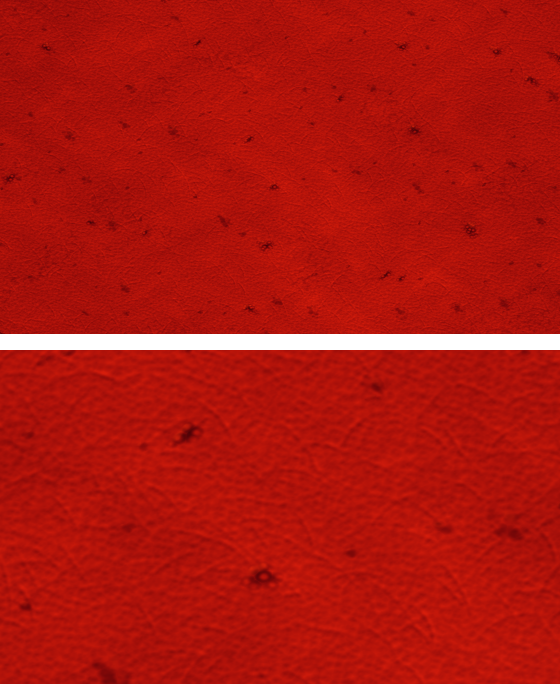
Top: the whole. Bottom: its middle third, enlarged.
Give the GLSL for this texture, as a WebGL 1 fragment shader.

```glsl
precision highp float;
uniform vec2 u_resolution;

vec2 hash2(vec2 c) {
  return fract(sin(vec2(dot(c, vec2(127.1, 311.7)), dot(c, vec2(269.5, 183.3)))) * 43758.5453);
}

mat2 rotation(float a) {
  return mat2(cos(a), sin(a), -sin(a), cos(a));
}

// Distance to the nearest scattered point
float cells(vec2 p) {
  vec2 base = floor(p);
  float nearest = 4.0;
  for (int j = -1; j <= 1; j++) {
    for (int i = -1; i <= 1; i++) {
      vec2 id = base + vec2(i, j);
      vec2 q = id + hash2(id) - p;
      nearest = min(nearest, dot(q, q));
    }
  }
  return sqrt(nearest);
}

// Warped, layered sines for cloudy pigment
float clouds(vec2 p) {
  float sum = 0.0, amp = 0.5;
  for (int i = 0; i < 5; i++) {
    p += 0.8 * sin(p.yx * 1.3 + vec2(1.7, 4.1) * float(i));
    p = rotation(0.65) * p * 1.6 + 2.3;
    sum += amp * sin(p.x) * sin(p.y);
    amp *= 0.68;
  }
  return sum;
}

// Short bent hairs, each with a lit side and a shadow side
float fibres(vec2 p, float scale, float seed) {
  vec2 g = p * scale;
  float width = max(0.0022, 0.6 / u_resolution.y) * scale;
  float sum = 0.0;
  for (int j = -1; j <= 1; j++) {
    for (int i = -1; i <= 1; i++) {
      vec2 id = floor(g) + vec2(i, j);
      vec2 shape = hash2(id + seed + 57.0);
      vec2 q = rotation((shape.x - 0.5) * 2.0 + 0.15) * (g - id - hash2(id + seed));
      q.y += (shape.y - 0.5) * 0.9 * q.x * q.x;
      float lit = q.y / width, shade = lit + 1.7;
      float fade = 1.0 - smoothstep(0.2, 0.8, abs(q.x));
      sum += fade * (0.3 + shape.y) * (exp(-lit * lit) - 1.15 * exp(-shade * shade));
    }
  }
  return sum;
}

// Sparse pits (x) with pale crumbs beside them (y)
vec2 specks(vec2 p, float scale, float chance, float rough) {
  vec2 g = p * scale, sum = vec2(0.0);
  for (int j = -1; j <= 1; j++) {
    for (int i = -1; i <= 1; i++) {
      vec2 id = floor(g) + vec2(i, j);
      vec2 kind = hash2(id + 31.0);
      float radius = mix(0.07, 0.26, kind.y * kind.y * kind.y);
      vec2 q = rotation(kind.y * 2.0 - 1.0) * (g - id - hash2(id));
      float pit = length(q * vec2(0.75, 1.2)) + radius * 1.5 * (rough - 0.4);
      vec2 side = q + radius * vec2(0.45, -0.5);
      float crumb = length(side * vec2(0.8, 1.5)) + radius * 0.8 * (rough - 0.4);
      float present = step(kind.x, chance);
      sum += present * vec2(1.0 - smoothstep(0.0, radius * 1.3, pit),
                            1.0 - smoothstep(radius * 0.2, radius * 0.65, crumb));
    }
  }
  return min(sum, 1.0);
}

void main() {
  vec2 p = gl_FragCoord.xy / u_resolution.y;
  vec2 uv = gl_FragCoord.xy / u_resolution;

  // Broad shading, darker on the left and at the far right
  float tone = 0.648 + 0.046 * smoothstep(0.0, 0.6, uv.x) - 0.03 * smoothstep(0.72, 1.0, uv.x);
  tone += 0.032 * clouds(p * 2.2 + 3.0) + 0.03 * clouds(p * vec2(6.0, 10.0) + 9.0);
  tone += 0.016 * clouds(p * vec2(14.0, 24.0) + 15.0);

  // Fine embossed grain lying slightly off the horizontal
  vec2 along = rotation(0.2) * p * vec2(85.0, 140.0);
  tone += 0.085 * (cells(along) - cells(along + vec2(-0.25, 0.5)));
  tone += 0.08 * (cells(rotation(-0.5) * p * vec2(120.0, 190.0) + 40.0) - 0.45);

  // Matted hairs, from fine to long
  tone += 0.04 * fibres(p, 28.0, 3.0) + 0.038 * fibres(p, 19.0, 19.0);
  tone += 0.03 * fibres(p, 10.0, 44.0);

  // Scuffed dark streaks gathered in patches
  float rough = cells(p * vec2(65.0, 85.0) + 7.0);
  float patches = smoothstep(0.0, 0.7, clouds(p * vec2(4.0, 6.5) + 21.0));
  tone -= 0.08 * patches * smoothstep(0.3, 0.85, rough);

  // Smooth raised flakes
  float flake = cells(p * vec2(5.5, 7.5) + 0.25 * sin(p.yx * 23.0));
  tone += 0.025 * (1.0 - smoothstep(0.08, 0.24, flake));

  // Large and small debris
  vec2 large = specks(p + 0.006 * sin(p.yx * 90.0), 6.0, 0.42, rough);
  vec2 small = specks(p + 5.3, 13.0, 0.3, rough);
  tone *= 1.0 - 0.65 * large.x * smoothstep(0.05, 0.55, rough) - 0.28 * small.x;
  float crumbs = 0.6 * large.y + 0.35 * small.y;
  tone += 0.12 * crumbs;

  tone = clamp(tone, 0.12, 0.84);
  vec3 red = vec3(tone, 0.172 * pow(tone, 2.4) + 0.03 * crumbs, 0.018 + 0.03 * tone);
  gl_FragColor = vec4(red, 1.0);
}
```
